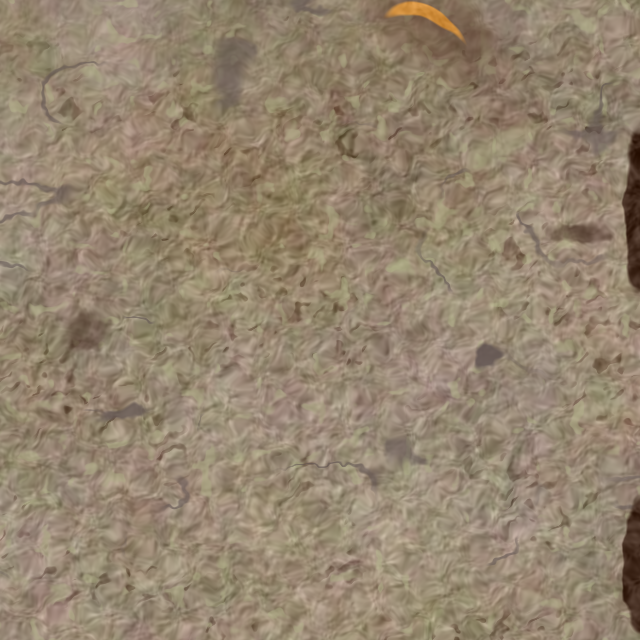
Write a WebGL 2 fragment shader that draws this texture.

```glsl
#version 300 es
precision highp float;
// Weathered stone: layered value noise gives broad stains, rough grains and
// relief, with green-pink mottling, dark pits, pale flecks and broken cracks.
// A few wobbly ellipses add stains and a dry leaf; a soil joint runs at right.

#define STONE vec3(0.592, 0.531, 0.451)
#define SOIL vec3(0.27, 0.18, 0.13)
#define LEAF vec3(0.83, 0.57, 0.25)
#define SLATE vec3(0.38, 0.33, 0.32)
#define LICHEN vec3(0.70, 0.70, 0.54)
#define GRAIN_SCALE 62.0
#define GRAIN_DEPTH 0.105
#define RELIEF_DEPTH 0.10
#define STAIN_DEPTH 0.11
#define MOTTLE 0.060
#define PIT_DEPTH 0.15
#define CRACK_WIDTH 0.035

uniform vec2 u_resolution;
out vec4 fragColor;

float hash(vec2 cell) {
    uvec2 q = uvec2(ivec2(cell)) * uvec2(1597334673u, 3812015801u);
    uint h = (q.x ^ q.y) * 1597334673u;
    h = (h ^ (h >> 15)) * 2246822519u;
    return float((h ^ (h >> 13)) >> 8) / 16777216.0;
}

// Value noise centred on zero, range -0.5 to 0.5
float noise(vec2 p) {
    vec2 i = floor(p), f = fract(p);
    f = f * f * (3.0 - 2.0 * f);
    float low = mix(hash(i), hash(i + vec2(1, 0)), f.x);
    float high = mix(hash(i + vec2(0, 1)), hash(i + vec2(1, 1)), f.x);
    return mix(low, high, f.y) - 0.5;
}

mat2 rotation(float a) {
    return mat2(cos(a), sin(a), -sin(a), cos(a));
}

float fbm(vec2 p) {
    float sum = 0.0, amp = 0.6;
    for (int i = 0; i < 4; i++) {
        sum += amp * noise(p);
        p = rotation(0.65) * p * 2.03 + 17.3;
        amp *= 0.55;
    }
    return sum;
}

// Soft mask of a tilted ellipse
float ellipse(vec2 p, vec2 centre, vec2 radii, float tilt, float soft) {
    float d = length(rotation(-tilt) * (p - centre) / radii);
    return 1.0 - smoothstep(1.0 - soft, 1.0 + soft, d);
}

// Height of the rough surface
float grain(vec2 p) {
    p = rotation(0.4) * p;
    return noise(p * GRAIN_SCALE) + 0.75 * noise(p * GRAIN_SCALE * 1.9 + 31.0)
         + 0.45 * noise(p * GRAIN_SCALE * 3.1 + 57.0);
}

void main() {
    vec2 uv = gl_FragCoord.xy / u_resolution.y;
    vec2 warp = vec2(noise(uv * 38.0 + 5.0), noise(uv * 38.0 + 91.0));
    vec2 p = uv + 0.016 * warp;
    vec2 rough = uv + 0.014 * warp + 0.008 * vec2(noise(uv * 110.0), noise(uv * 110.0 + 43.0));

    // Broad stains and fine relief, smoother toward the top left
    float smoothArea = smoothstep(0.45, 0.95, uv.y - 0.35 * uv.x + 0.3 * fbm(uv * 4.0));
    float strength = mix(1.0, 0.6, smoothArea);
    float height = grain(p);
    float relief = height - grain(p + vec2(0.003, -0.004));
    float tone = STAIN_DEPTH * fbm(uv * 6.0 + 3.0) + 0.07 * fbm(p * 19.0 + 8.0);
    tone += strength * (GRAIN_DEPTH * height + RELIEF_DEPTH * relief);
    vec3 colour = STONE + tone;

    // Colour mottling: green to pink, then ochre to violet
    float greenPink = fbm(p * 13.0 + 40.0) + 0.7 * noise(p * 48.0 + 12.0);
    float ochreViolet = fbm(uv * 5.0 + 70.0) + 0.5 * noise(p * 40.0 + 29.0);
    colour += MOTTLE * (greenPink * vec3(0.55, -0.45, 0.35) + ochreViolet * vec3(0.2, 0.1, -0.8));
    float olive = ellipse(uv + 0.15 * warp, vec2(0.47, 0.75), vec2(0.33, 0.2), 0.5, 0.8);
    colour -= olive * vec3(0.045, 0.05, 0.07);

    // Dark pits and pale flecks
    vec2 tilted = rotation(-0.6) * rough;
    float pit = smoothstep(0.2, 0.42, noise(tilted * vec2(62.0, 105.0) + 130.0));
    pit *= smoothstep(-0.15, 0.25, noise(uv * 11.0 + 60.0));
    colour -= pit * strength * PIT_DEPTH * vec3(0.9, 1.0, 0.95);
    float fleck = smoothstep(0.27, 0.44, noise(rough * 52.0 + 210.0));
    colour = mix(colour, LICHEN, 0.5 * fleck);

    // Short broken cracks along noise contours
    float contour = abs(noise(rough * vec2(8.0, 13.0) + 24.0));
    float crack = 1.0 - smoothstep(0.2 * CRACK_WIDTH, CRACK_WIDTH, contour);
    crack *= smoothstep(0.12, 0.3, noise(uv * 14.0 + 150.0));
    colour = mix(colour, SLATE, 0.6 * crack);

    // Isolated stains, with ragged outlines
    float ragged = 0.75 + 0.5 * noise(uv * 75.0 + 9.0);
    colour = mix(colour, SOIL, 0.65 * ragged * ellipse(rough, vec2(0.132, 0.476), vec2(0.037, 0.029), 0.6, 0.3));
    colour = mix(colour, SLATE, 0.85 * ellipse(rough, vec2(0.763, 0.443), vec2(0.018, 0.02), 0.0, 0.25));
    colour = mix(colour, SLATE, 0.75 * ellipse(rough, vec2(0.195, 0.352), vec2(0.04, 0.009), 0.25, 0.4));
    colour = mix(colour, SOIL, 0.8 * ragged * ellipse(rough, vec2(0.905, 0.637), vec2(0.048, 0.014), -0.08, 0.35));
    colour = mix(colour, LICHEN, 0.7 * ellipse(rough, vec2(0.627, 0.582), vec2(0.016, 0.013), 0.0, 0.5));
    colour = mix(colour, LICHEN, 0.5 * ellipse(rough, vec2(0.79, 0.775), vec2(0.055, 0.018), 0.5, 0.6));

    // Dry curved leaf lying in a damp hollow
    float damp = ellipse(rough, vec2(0.695, 0.95), vec2(0.11, 0.05), -0.45, 0.6);
    colour = mix(colour, SOIL * 1.25, 0.65 * ragged * damp);
    vec2 bent = uv + 0.3 * warp * 0.02 + vec2(0.0, 7.0 * pow(uv.x - 0.645, 2.0));
    float leaf = ellipse(bent, vec2(0.664, 0.986), vec2(0.056, 0.012), -0.08, 0.18);
    colour = mix(colour, LEAF + 0.12 * height, leaf);

    // Soil joint that opens in two stretches of the right edge
    float opening = ellipse(uv, vec2(1.0, 0.66), vec2(0.026, 0.13), 0.0, 0.5)
                  + ellipse(uv, vec2(1.0, 0.12), vec2(0.026, 0.11), 0.0, 0.5);
    float joint = smoothstep(0.4, 0.65, opening + 0.5 * noise(rough * 42.0 + 80.0));
    colour = mix(colour, SOIL + 0.16 * height, joint);

    fragColor = vec4(clamp(colour, 0.0, 1.0), 1.0);
}
```
